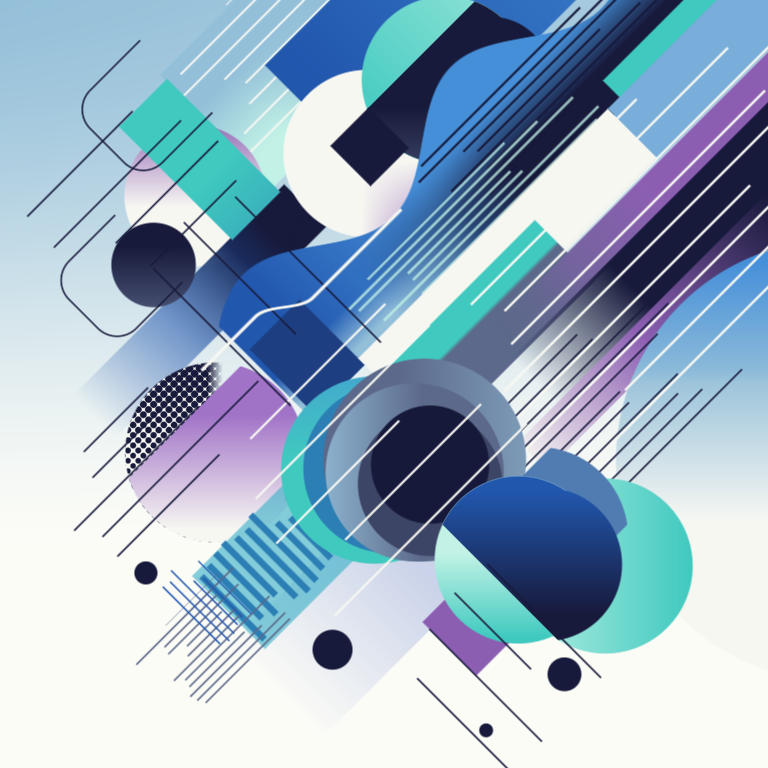
Reproduce this background procedurally as a three.js fragment shader.

```glsl
// Abstract diagonal bands, overlapping discs and fine ruled lines on a pale sky.
varying vec2 vUv;

const vec3 NAVY = vec3(.09, .1, .23);
const vec3 BLUE = vec3(.13, .34, .68);
const vec3 AZURE = vec3(.27, .56, .85);
const vec3 SKY = vec3(.58, .75, .85);
const vec3 TEAL = vec3(.25, .79, .75);
const vec3 MINT = vec3(.76, .95, .9);
const vec3 PURPLE = vec3(.55, .37, .7);
const vec3 SLATE = vec3(.36, .41, .54);
const vec3 CREAM = vec3(.97, .97, .95);

vec3 col;
vec2 q; // diagonal axes: x climbs to the right, y climbs to the left

void paint(vec3 ink, float mask) { col = mix(col, ink, mask); }
float hash(float n) {
  n = fract(n * .1031);
  n *= n + 33.33;
  return fract(n * (n + n));
}
float ramp(float from, float to, float x) { return clamp((x - from) / (to - from), 0., 1.); }
float fill(float d) { return clamp(.5 - d / .0024, 0., 1.); }
float disc(float x, float y, float r) { return fill(length(vUv - vec2(x, y)) - r); }
float box(vec2 v, vec2 lo, vec2 hi) {
  vec2 d = max(lo - v, v - hi);
  return fill(max(d.x, d.y) * .7);
}
float slab(float x0, float y0, float x1, float y1) { return box(q, vec2(x0, y0), vec2(x1, y1)); }

// Parallel lines along x with ragged ends
float hatch(vec2 v, float x0, float y0, float x1, float y1, float pitch, float width) {
  float row = (v.y - y0) / pitch;
  float span = (x1 - x0) * .35;
  float id = floor(row) + floor(x0 * 91.);
  vec2 lo = vec2(x0 + span * hash(id), y0);
  vec2 hi = vec2(x1 - span * hash(id + 47.), y1);
  return fill((abs(fract(row) - .5) * pitch - width) * .7) * box(v, lo, hi);
}
float frame(float x0, float y0, float x1, float y1) {
  vec2 d = abs(q - vec2(x0 + x1, y0 + y1) * .5) - vec2(x1 - x0, y1 - y0) * .5 + .05;
  return fill(abs(length(max(d, 0.)) + min(max(d.x, d.y), 0.) - .05) * .7 - .001);
}

void main() {
  vec2 p = vUv;
  q = vec2(p.x + p.y, p.y - p.x);
  float a = q.x, b = q.y;
  col = mix(vec3(.99, .99, .97), SKY, smoothstep(.25, 1.05, p.y) * (1. - .2 * p.x));

  // Upper left panels and soft streak
  paint(mix(SKY, MINT, ramp(.6, .46, b) * ramp(1.4, 1.2, a)), slab(1.11, .4, 1.7, .694));
  paint(CREAM, hatch(q, 1.08, .46, 1.7, .7, .032, .0018));
  paint(mix(BLUE, AZURE, ramp(1.3, 2.2, a)), slab(1.26, .25, 1.9, .57));
  paint(mix(PURPLE, CREAM, ramp(.85, .73, p.y)), disc(.254, .745, .092));
  paint(mix(BLUE, NAVY, ramp(.8, 1.05, a)), slab(.5, .28, 1.13, .39) * ramp(.58, .98, a));
  paint(mix(TEAL, BLUE, ramp(.5, .2, b) * .5), slab(.99, .385, 1.115, .68));

  // Upper discs
  paint(mix(CREAM, PURPLE, ramp(.79, .7, p.y) * ramp(.47, .58, p.x)), disc(.478, .8, .109));
  float ring = disc(.58, .896, .109);
  paint(mix(TEAL, MINT, ramp(1.3, 1.9, a)), ring);
  paint(mix(NAVY, SLATE, ramp(.86, .7, p.y)), ring * fill(b - .38));
  paint(NAVY, max(disc(.64, .9, .078), slab(1.24, .275, 1.34, .38)));

  // Flowing blue band
  float crest = .266 - .06 * cos((a - 1.23) * 11.6);
  vec3 flow = mix(AZURE, BLUE, ramp(1.3, .95, a));
  flow = mix(flow, NAVY, ramp(.22, .13, b) * ramp(1.1, 1.45, a));
  flow = mix(flow, SKY, ramp(.15, .08, b) * ramp(1.32, 1.1, a));
  paint(flow, fill((b - crest) * .6) * slab(.86, .05, 2., .4));
  paint(NAVY, hatch(q, 1.25, .1, 1.9, .24, .018, .002));
  paint(MINT, .75 * hatch(q, .97, .06, 1.65, .16, .015, .0025));
  paint(TEAL, slab(1.68, .065, 2., .11));
  paint(mix(BLUE, NAVY, .4), slab(.87, .05, 1., .22));

  // Right hand fan of bands
  paint(CREAM, slab(1., -.06, 1.65, .067));
  paint(mix(SKY, AZURE, .35), slab(1.65, -.065, 2., .067));
  paint(mix(TEAL, SLATE, ramp(-.038, -.046, b)), slab(1.03, -.14, 1.41, .017));
  paint(mix(SLATE, PURPLE, ramp(1.2, 1.6, a)), slab(1.2, -.14, 2., -.068) * ramp(1.2, 1.4, a));
  paint(NAVY, slab(1.1, -.26, 2., -.133) * ramp(1.2, 1.45, a));
  vec3 plum = mix(mix(CREAM, PURPLE, ramp(1.08, 1.4, a)), NAVY, ramp(1.4, 1.75, a));
  paint(plum, slab(1.1, -.325, 2., -.25));
  vec3 bay = mix(mix(CREAM, SKY, ramp(.32, .52, p.y)), AZURE, ramp(.5, .66, p.y));
  paint(bay, disc(1.09, .4, .288));
  paint(CREAM, hatch(q, 1.05, -.4, 2., .07, .052, .0022));
  paint(NAVY, hatch(q, .9, -.46, 1.5, -.17, .026, .0015));

  // Dotted disc with a violet half
  float dots = fill((length(fract(q * 75.) - .5) - mix(.25, .6, ramp(.3, .55, p.y))) / 75.);
  float ball = disc(.28, .411, .117);
  paint(mix(CREAM, NAVY, dots), ball * ramp(.29, .27, p.x));
  paint(mix(CREAM, PURPLE + .08, ramp(.31, .46, p.y)), ball * slab(.5, -.1, 1., .21));

  // Comb and ruled patch
  paint(SLATE + .35, .7 * slab(.45, -.38, .9, -.14) * ramp(.45, .8, a));
  paint(mix(AZURE, TEAL, .6), .65 * slab(.5, -.19, .74, 0.));
  paint(mix(BLUE, TEAL, .35), hatch(q.yx, -.21, .5, .03, .74, .024, .006));
  paint(SLATE, hatch(q, .31, -.19, .58, -.03, .014, .0015));
  paint(BLUE, hatch(q.yx, -.17, .44, .06, .53, .016, .0014));

  // Nested central discs
  paint(mix(TEAL, AZURE, ramp(.4, .6, p.y)), disc(.488, .388, .122));
  paint(mix(BLUE, TEAL, .35), disc(.505, .39, .11));
  paint(mix(SLATE, SKY, ramp(.52, .8, p.x)), disc(.553, .401, .132));
  paint(mix(SLATE, SKY, ramp(.55, .4, p.x)), disc(.54, .385, .116));
  paint(mix(SLATE, NAVY, .45), disc(.56, .37, .094));
  paint(NAVY, disc(.56, .395, .077));

  // Lower right discs
  paint(PURPLE, slab(.74, -.5, .86, -.36));
  paint(mix(TEAL, MINT, ramp(.9, .65, p.x)), disc(.788, .263, .114));
  paint(mix(AZURE, SLATE, .5), disc(.7, .3, .118) * slab(.893, -.5, 1.2, -.3));
  float bowl = disc(.675, .271, .109);
  paint(mix(TEAL, MINT, ramp(.17, .28, p.y)), bowl);
  float pill = max(bowl, disc(.71, .265, .1)) * fill(.893 - a);
  paint(mix(NAVY, BLUE, ramp(.2, .36, p.y)), pill);

  // Scattered small discs
  paint(mix(NAVY, SLATE, ramp(.68, .56, p.y)), disc(.2, .655, .055));
  paint(NAVY, max(disc(.433, .154, .026), disc(.735, .122, .022)));
  paint(NAVY, max(disc(.19, .254, .015), disc(.633, .049, .009)));

  // Long rules, frames and a pale ribbon
  paint(NAVY, hatch(q, .35, .1, .85, .31, .045, .0015));
  paint(NAVY, hatch(q, .68, .42, 1.2, .74, .075, .0015));
  paint(CREAM, hatch(q, .62, -.28, 1.15, .16, .085, .002));
  paint(NAVY, hatch(q.yx, -.7, .62, -.3, .95, .08, .0015));
  paint(NAVY, hatch(q.yx, .05, .8, .5, 1.1, .1, .0015));
  paint(NAVY, frame(.95, .577, 1.35, .765) * fill(a - 1.13));
  paint(NAVY, frame(.7, .395, 1.1, .57) * fill(a - .87));
  float ribbon = .255 - .05 * smoothstep(.92, 1.02, a);
  paint(CREAM, fill(abs(b - ribbon) * .6 - .0018) * slab(.78, .1, 1.25, .3));
  gl_FragColor = vec4(col, 1.);
}
```
